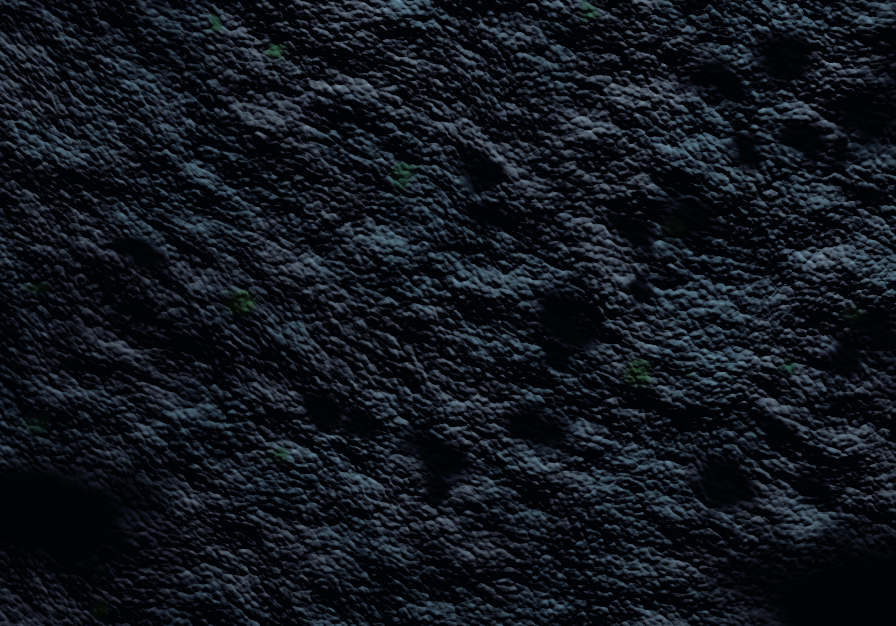
Reproduce this texture procedurally as a Shadertoy shader.

```glsl
// Dark, pitted rock face in blue-grey raking light with a few moss flecks.
#define LUMP_FREQ 9.0
#define PEBBLE_FREQ 46.0
#define GRAIN_TILT -0.3
#define GRAIN_STRETCH 1.25
#define LIGHT_DIR vec2(0.2, 0.98)
#define LIGHT_STEP 0.0022
#define CONTRAST 0.172
#define BIAS 0.044
#define PIT_COUNT 26
#define MOSS_COUNT 14

vec2 hash2(vec2 p) {
    vec3 q = fract(vec3(p.xyx) * vec3(0.1031, 0.1030, 0.0973));
    q += dot(q, q.yzx + 33.33);
    return fract((q.xx + q.yz) * q.zy);
}

float hash(vec2 p) {
    return hash2(p).x;
}

float noise(vec2 p) {
    vec2 cell = floor(p), f = fract(p);
    f = f * f * (3.0 - 2.0 * f);
    float low = mix(hash(cell), hash(cell + vec2(1, 0)), f.x);
    float high = mix(hash(cell + vec2(0, 1)), hash(cell + vec2(1, 1)), f.x);
    return mix(low, high, f.y);
}

// Rounded bumps with sharp crevices between them.
float pebbles(vec2 p) {
    vec2 cell = floor(p), f = fract(p);
    float nearest = 2.0;
    for (int y = -1; y <= 1; y++)
        for (int x = -1; x <= 1; x++) {
            vec2 o = vec2(x, y);
            vec2 d = o + hash2(cell + o) - f;
            nearest = min(nearest, dot(d, d));
        }
    return -nearest;
}

// Turns coordinates so that the first axis points along angle a.
mat2 rotation(float a) {
    return mat2(cos(a), -sin(a), sin(a), cos(a));
}

float fbm(vec2 p) {
    return 0.55 * noise(p) + 0.3 * noise(p * 2.1 + 17.0) + 0.15 * noise(p * 4.3 + 41.0);
}

// Rock relief: lumps, pebbles on them, and grit; ridges fall to the right.
float relief(vec2 p) {
    p.y += 0.3 * p.x - 0.12 * p.x * p.x;
    p += 0.025 * vec2(noise(p * 6.0 + 60.0), noise(p * 6.0 + 90.0));
    vec2 q = rotation(GRAIN_TILT) * p;
    vec2 s = q / vec2(GRAIN_STRETCH, 1.0) + 4.0;
    float height = 0.25 / LUMP_FREQ * noise(s * LUMP_FREQ);
    height += 0.55 / 22.0 * noise(rotation(0.5) * s * 22.0 + 190.0);
    height += 0.38 / PEBBLE_FREQ * pebbles(s * PEBBLE_FREQ);
    height += 0.46 / (2.1 * PEBBLE_FREQ) * pebbles(s * 2.1 * PEBBLE_FREQ + 31.0);
    return height + 0.6 / 160.0 * noise(rotation(0.7) * q * 160.0 + 400.0);
}

// Soft hollows with ragged rims; 1 inside, 0 outside.
float pits(vec2 p, float aspect) {
    vec2 ragged = p + 0.06 * (vec2(fbm(p * 15.0), fbm(p * 15.0 + 70.0)) - 0.5);
    float dark = 0.0;
    for (int i = 0; i < PIT_COUNT; i++) {
        float id = float(i) + 3.0;
        vec2 center = vec2(mix(0.1, 0.98, sqrt(hash(vec2(id, 1.7)))) * aspect,
                           mix(0.2, 0.92, hash(vec2(id, 5.3))));
        float size = mix(0.02, 0.05, hash(vec2(id, 9.1)));
        vec2 d = rotation(-0.4) * (ragged - center);
        d.x *= 0.7;
        dark = max(dark, 1.0 - smoothstep(0.45 * size, 1.2 * size, length(d)));
    }
    return dark;
}

// Small scattered growths, broken up by noise.
float moss(vec2 p, float aspect) {
    float cover = 0.0;
    for (int i = 0; i < MOSS_COUNT; i++) {
        float id = float(i) + 80.0;
        vec2 center = vec2(hash(vec2(id, 2.3)) * aspect, hash(vec2(id, 6.1)));
        float size = mix(0.014, 0.034, hash(vec2(id, 4.9)));
        float d = length(p - center) + 0.035 * (fbm(p * 38.0) - 0.5);
        cover = max(cover, 1.0 - smoothstep(0.3 * size, size, d));
    }
    return cover;
}

// Broad falloff: dim left side, black lower corners and right edge.
float broadShade(vec2 p, vec2 uv) {
    float wobble = 0.16 * (fbm(p * 6.0 + 30.0) - 0.5);
    float shade = mix(0.76, 1.14, smoothstep(0.0, 0.6, uv.x));
    shade *= mix(0.82, 1.08, smoothstep(0.0, 0.85, uv.y));
    shade *= mix(0.7, 1.25, fbm(rotation(-0.5) * p * vec2(3.0, 4.2) + 8.0));
    float leftHollow = length((uv - vec2(0.03, 0.18)) * vec2(1.0, 1.25)) + wobble;
    float rightHollow = length((uv - vec2(0.99, 0.02)) * vec2(0.75, 1.0)) + wobble;
    shade *= smoothstep(0.05, 0.16, leftHollow) * smoothstep(0.08, 0.2, rightHollow);
    return shade * mix(0.12, 1.0, smoothstep(-0.05, 0.04, 1.0 - uv.x + wobble));
}

void mainImage(out vec4 fragColor, in vec2 fragCoord) {
    vec2 uv = fragCoord / iResolution.xy, p = fragCoord / iResolution.y;
    float aspect = iResolution.x / iResolution.y;
    // Light falling from above on the slopes of the relief
    float slope = (relief(p) - relief(p + LIGHT_STEP * LIGHT_DIR)) / LIGHT_STEP;
    float lit = BIAS + CONTRAST * slope / 0.48;
    lit = 0.5 * (lit + sqrt(lit * lit + 0.0005));
    lit *= broadShade(p, uv) * (1.0 - 0.96 * pits(p, aspect));
    lit = min(lit, 0.3 + 0.5 * (lit - 0.3));
    // Blue-grey stone with slow shifts between slate and teal
    float tint = smoothstep(0.35, 0.7, fbm(p * 9.0 + 120.0));
    vec3 stone = mix(vec3(0.84, 0.97, 1.02), vec3(0.74, 0.99, 1.05), tint) * lit;
    stone += vec3(0.004, 0.008, 0.018) + vec3(0, 0, 0.026) * smoothstep(0.0, 0.06, lit);
    // Moss in green to teal
    vec3 mossTint = mix(vec3(0.45, 0.95, 0.45), vec3(0.4, 1.0, 0.9), noise(p * 7.0 + 5.0));
    vec3 growth = mossTint * (0.8 * lit + 0.045);
    fragColor = vec4(mix(stone, growth, 0.75 * moss(p, aspect)), 1.0);
}
```
